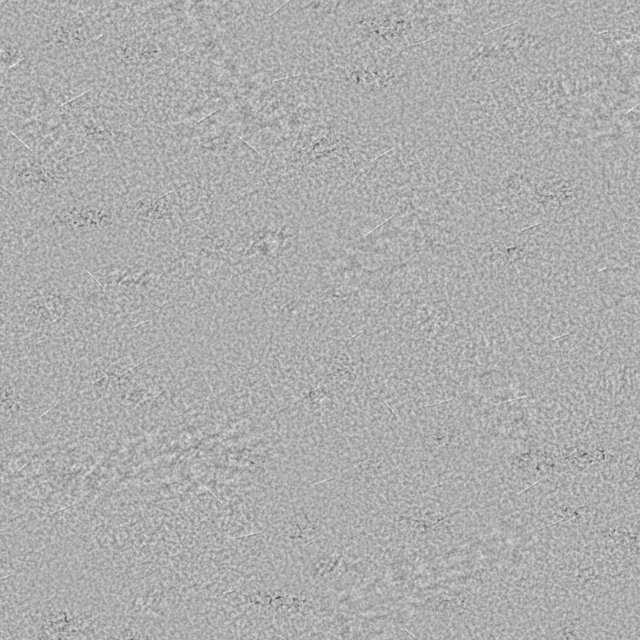
Reproduce this texture map procedurally as a three.js fragment shader.

```glsl
// Fine grey leather-like grain with speckled patches, hatching and hairline scratches.
varying vec2 vUv;

#define BASE_GREY 0.680
#define GRAIN_SCALE 172.0
#define GRAIN_CONTRAST 0.170
#define PATCH_CELLS 10.0
#define PATCH_SHARE 0.60
#define PIT_DEPTH 0.30
#define HATCH_DEPTH 0.24
#define WRINKLE_DEPTH 0.13
#define SCRATCH_CELLS 9.0
#define SCRATCH_SHARE 0.60
#define SCRATCH_WIDTH 0.0013
#define SCRATCH_LIGHT 0.11

vec2 hash2(vec2 p) {
  vec3 q = fract(p.xyx * vec3(0.1031, 0.1030, 0.0973));
  q += dot(q, q.yzx + 33.33);
  return fract((q.xx + q.yz) * q.zy);
}

vec2 rotate(vec2 v, float angle) {
  float c = cos(angle), s = sin(angle);
  return vec2(c * v.x + s * v.y, c * v.y - s * v.x);
}

float cornerSlope(vec2 cell, vec2 offset) {
  float angle = 6.2832 * hash2(cell).x;
  return dot(vec2(cos(angle), sin(angle)), offset);
}

float gradientNoise(vec2 p) {
  vec2 i = floor(p), f = fract(p);
  vec2 u = f * f * f * (f * (f * 6.0 - 15.0) + 10.0);
  vec2 e = vec2(1.0, 0.0);
  float low = mix(cornerSlope(i, f), cornerSlope(i + e, f - e), u.x);
  float high = mix(cornerSlope(i + e.yx, f - e.yx), cornerSlope(i + 1.0, f - 1.0), u.x);
  return mix(low, high, u.y);
}

// Soft scattered ovals: x = pitted, y = diagonal hatch, z = upright hatch
vec3 patchMasks(vec2 p) {
  vec2 home = floor(p * PATCH_CELLS);
  vec3 masks = vec3(0.0);
  for (int y = -1; y <= 1; y++) {
    for (int x = -1; x <= 1; x++) {
      vec2 cell = home + vec2(float(x), float(y));
      vec2 kind = hash2(cell + 17.0), size = hash2(cell + 53.0);
      vec2 local = p - (cell + hash2(cell + 91.0)) / PATCH_CELLS;
      local = rotate(local, 0.5 * (size.y - 0.4));
      float d = length(local / mix(vec2(0.030, 0.017), vec2(0.070, 0.035), size));
      float mask = (1.0 - smoothstep(0.25, 1.0, d)) * mix(0.45, 1.0, size.x);
      mask *= step(kind.x, PATCH_SHARE);
      vec3 type = kind.y < 0.55 ? vec3(1.0, 0.0, 0.0)
                : kind.y < 0.82 ? vec3(0.4, 1.0, 0.0) : vec3(0.0, 0.0, 0.7);
      masks = max(masks, mask * type);
    }
  }
  return masks;
}

// Short bowed hairlines, light with a faint shadow beneath
float scratches(vec2 p) {
  vec2 home = floor(p * SCRATCH_CELLS);
  float light = 0.0;
  for (int y = -1; y <= 1; y++) {
    for (int x = -1; x <= 1; x++) {
      vec2 cell = home + vec2(float(x), float(y));
      vec2 h = hash2(cell + 131.0), k = hash2(cell + 211.0);
      float angle = h.x < 0.72 ? mix(0.2, 0.75, k.x) : mix(-0.9, -0.5, k.x);
      vec2 local = rotate(p - (cell + hash2(cell + 173.0)) / SCRATCH_CELLS, angle);
      float halfLength = mix(0.010, 0.036, k.y);
      local.y += 5.0 * (h.x - 0.5) * local.x * local.x;
      float along = 1.0 - smoothstep(0.5, 1.0, abs(local.x) / halfLength);
      float line = 1.0 - smoothstep(0.3, 1.5, abs(local.y) / SCRATCH_WIDTH);
      float shade = 1.0 - smoothstep(0.3, 1.5, abs(local.y / SCRATCH_WIDTH + 2.0));
      light += step(h.y, SCRATCH_SHARE) * along * (line - 0.5 * shade);
    }
  }
  return light;
}

void main() {
  vec2 p = vUv;
  vec3 masks = patchMasks(p);

  // Two sizes of grain, stronger in some areas and in the patches
  float coarse = gradientNoise(rotate(p, 0.45) * GRAIN_SCALE + 7.0);
  float fine = gradientNoise(rotate(p, -0.6) * GRAIN_SCALE * 1.65 + 31.0);
  float area = gradientNoise(p * vec2(5.0, 9.0) + 3.0);
  float strength = GRAIN_CONTRAST * (1.0 + 0.4 * area + 0.35 * masks.x);
  float grey = BASE_GREY + strength * (coarse + 0.75 * fine);

  // Dark pits
  float pits = gradientNoise(rotate(p, 0.2) * vec2(135.0, 160.0) + 57.0);
  grey -= PIT_DEPTH * masks.x * smoothstep(0.12, 0.55, pits);

  // Diagonal and upright hatching
  float diagonal = gradientNoise(rotate(p, 0.85) * vec2(50.0, 180.0) + 71.0);
  float upright = gradientNoise(p * vec2(187.0, 33.0) + 83.0);
  grey -= HATCH_DEPTH * (masks.y * diagonal + masks.z * upright);

  // Broad slanted wrinkles in a few regions
  float wrinkled = smoothstep(0.05, 0.4, gradientNoise(p * vec2(4.5, 5.5) + 19.0));
  float wrinkle = gradientNoise(rotate(p, 0.3) * vec2(55.0, 95.0) + 43.0);
  grey += WRINKLE_DEPTH * wrinkled * wrinkle;

  grey += SCRATCH_LIGHT * scratches(p);
  gl_FragColor = vec4(vec3(clamp(grey, 0.0, 1.0)), 1.0);
}
```
